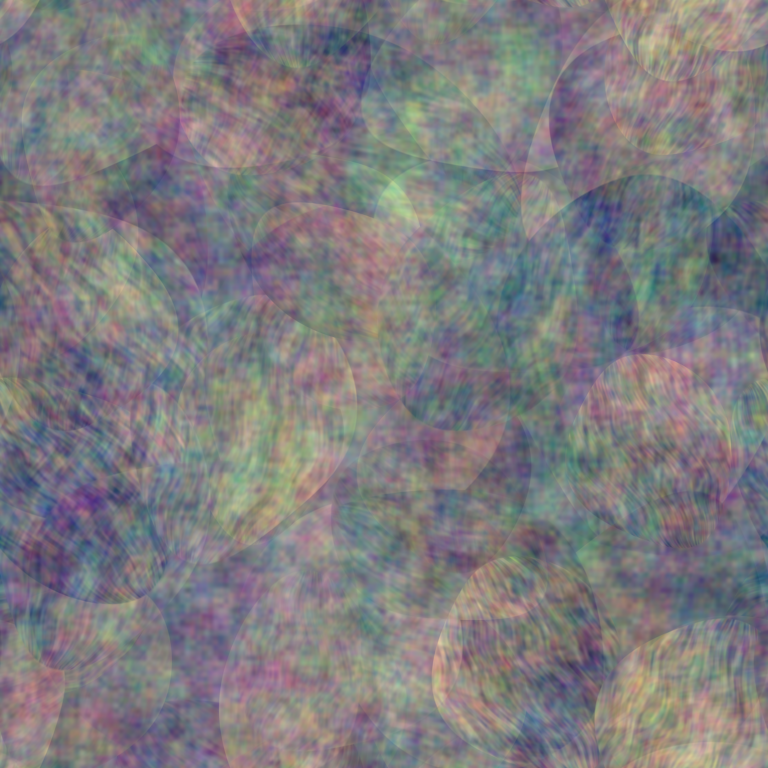
Reproduce this texture procedurally as a WebGL 1 fragment shader.

```glsl
precision highp float;
// Translucent, fibrous shells overlapping under a mottled pastel haze.
// Three wrapped cellular layers of egg-shaped shells are summed with wrapped
// noise; light, warmth and blueness are kept apart and mapped to colour last.

uniform vec2 u_resolution;

const float TAU = 6.2831853;
const vec3 MEAN_COLOUR = vec3(0.497, 0.493, 0.497);
const vec3 LIGHT_AXIS = vec3(0.088, 0.080, 0.030);
const vec3 WARM_AXIS = vec3(0.052, -0.046, 0.004);
const vec3 BLUE_AXIS = vec3(-0.014, -0.004, 0.052);

vec3 hash3(vec2 p) {
  vec3 q = fract(p.xyx * vec3(0.1031, 0.1030, 0.0973));
  q += dot(q, q.yxz + 33.33);
  return fract((q.xxy + q.yzz) * q.zyx);
}

// Three independent signed noises that repeat after `period` cells.
vec3 noise3(vec2 p, vec2 period, float seed) {
  vec2 cell = floor(p);
  vec2 f = p - cell;
  f = f * f * (3.0 - 2.0 * f);
  vec2 a = mod(cell, period) + seed;
  vec2 b = mod(cell + 1.0, period) + seed;
  vec3 low = mix(hash3(a), hash3(vec2(b.x, a.y)), f.x);
  vec3 high = mix(hash3(vec2(a.x, b.y)), hash3(b), f.x);
  return 2.0 * mix(low, high, f.y) - 1.0;
}

vec3 tiledNoise(vec2 uv, vec2 period, float seed) {
  return noise3(uv * period, period, seed);
}

vec2 rotate(vec2 p, float angle) {
  float c = cos(angle), s = sin(angle);
  return vec2(c * p.x - s * p.y, s * p.x + c * p.y);
}

// Radius of an uneven egg with tapered ends: 1 on its outline.
float eggRadius(vec2 q, float phase) {
  float angle = atan(q.y, q.x);
  float wobble = 0.05 * sin(2.0 * angle + phase) + 0.05 * sin(3.0 * angle - phase);
  q.x *= 1.0 + 0.35 * q.y * q.y;
  return length(q) * (1.0 + wobble);
}

// Fine strands that follow the meridians of a shell.
vec3 fibres(vec2 q, vec2 offset) {
  float meridian = q.x / sqrt(max(1.4 - q.y * q.y, 0.3));
  float sway = 0.05 * sin(q.y * 4.0 + offset.x) + 0.02 * sin(q.y * 11.0 + q.x * 7.0);
  vec2 p = vec2(meridian + sway, q.y);
  vec2 period = vec2(256.0);
  return 0.50 * noise3(p * vec2(8.0, 3.0) + offset, period, 3.0)
       + 0.85 * noise3(p * vec2(23.0, 4.5) + offset, period, 7.0)
       + 0.75 * noise3(p * vec2(42.0, 9.0) + offset, period, 13.0);
}

// Light, warmth and blueness of one shell at local position q.
vec3 shellTone(vec2 q, float r, vec3 trait, vec3 tint) {
  vec2 sun = rotate(vec2(1.2, 0.0), tint.z * TAU);
  float rim = exp(-60.0 * abs(1.0 - r));
  float shade = 1.6 * (tint.x - 0.5) + dot(q, sun) - 0.35 * smoothstep(0.6, 1.0, r);
  vec3 tone = vec3(shade + 0.35 * rim, 1.1 * (tint.y - 0.5), 0.9 * (trait.y - 0.5));
  vec3 strands = fibres(q, floor(trait.xy * 200.0)) * vec3(1.0, 0.55, 0.6);
  return tone + mix(0.2, 1.5, trait.z * trait.z) * strands;
}

// One sheet of shells, `count` by `count`, each covering those before it.
vec3 shellLayer(vec2 uv, float count, float seed) {
  vec2 p = uv * count;
  vec2 cell = floor(p);
  vec3 tone = vec3(-0.6, 0.0, 0.2);
  for (int j = -1; j <= 1; j++) {
    for (int i = -1; i <= 1; i++) {
      vec2 site = cell + vec2(float(i), float(j));
      vec2 id = mod(site, count) + seed;
      vec3 trait = hash3(id);
      vec3 tint = hash3(id + 61.0);
      vec2 centre = site + 0.2 + 0.6 * hash3(id + 113.0).xy;
      vec2 q = rotate(p - centre, 2.4 * (trait.x - 0.5));
      q /= vec2(0.52, 0.66) * mix(0.8, 1.2, trait.y);
      float r = eggRadius(q, tint.y * TAU);
      float soft = 0.0025 * count;
      float cover = 1.0 - smoothstep(1.0 - soft, 1.0 + soft, r);
      if (cover > 0.0) tone = mix(tone, shellTone(q, r, trait, tint), cover);
    }
  }
  return tone;
}

// Cloudy blotches, with a fine, faintly crosshatched grain on top.
vec3 mottle(vec2 uv) {
  vec2 warp = 0.006 * sin(TAU * (uv.yx * vec2(5.0, 4.0) + uv * vec2(2.0, 3.0)));
  vec3 sum = 0.40 * tiledNoise(uv + warp, vec2(8.0, 9.0), 11.0);
  sum += 0.70 * tiledNoise(uv + warp, vec2(19.0, 17.0), 23.0);
  sum += 0.70 * tiledNoise(uv + warp, vec2(35.0, 37.0), 37.0);
  sum += 0.50 * tiledNoise(uv - warp, vec2(71.0, 67.0), 53.0);
  sum += 0.50 * tiledNoise(uv, vec2(139.0, 147.0), 29.0);
  sum += 0.35 * tiledNoise(uv, vec2(45.0, 160.0), 71.0);
  sum += 0.35 * tiledNoise(uv, vec2(160.0, 45.0), 97.0);
  return sum;
}

void main() {
  vec2 uv = gl_FragCoord.xy / u_resolution;
  vec3 tone = shellLayer(uv, 4.0, 5.0);
  tone += shellLayer(vec2(1.0 - uv.x, uv.y), 4.0, 31.0);
  tone += shellLayer(1.0 - uv, 3.0, 47.0);
  tone = 0.58 * tone + mottle(uv) + vec3(0.3, 0.08, -0.1);
  vec3 colour = MEAN_COLOUR + tone.x * LIGHT_AXIS + tone.y * WARM_AXIS + tone.z * BLUE_AXIS;
  gl_FragColor = vec4(clamp(colour, 0.0, 1.0), 1.0);
}
```
